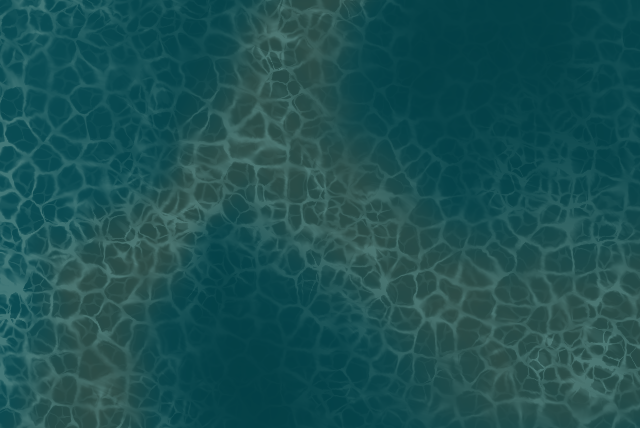
Give the GLSL for this texture, as a Shadertoy shader.

```glsl
const vec3 DEEP = vec3(0.012, 0.250, 0.275);
const vec3 TEAL = vec3(0.040, 0.305, 0.335);
const vec3 SAND = vec3(0.180, 0.300, 0.275);
const vec3 FOAM = vec3(0.375, 0.565, 0.550);
const float CELLS = 16.5;        // large cells per canvas height
const float FINE_CELLS = 27.0;
const float FOAM_OPACITY = 0.66;
const float SAND_OPACITY = 0.95;
const float SHORE_WARP = 0.045;
const float JUNCTION_FILL = 0.13;
const mat2 TURN = mat2(0.80, 0.60, -0.60, 0.80);

// Sandbar spine: position and half width
const int SPINE_COUNT = 8;
const vec3 SPINE[SPINE_COUNT] = vec3[](
    vec3(0.17, -0.05, 0.13), vec3(0.21, 0.33, 0.13),
    vec3(0.42, 0.53, 0.07), vec3(0.61, 0.67, 0.12),
    vec3(0.73, 1.03, 0.10), vec3(0.65, 0.63, 0.15),
    vec3(0.93, 0.38, 0.13), vec3(1.20, 0.21, 0.24));
const vec3 SPINE_END = vec3(1.60, 0.23, 0.25);

vec2 hash2(vec2 p) {
    vec3 q = fract(p.xyx * vec3(0.1031, 0.1030, 0.0973));
    q += dot(q, q.yzx + 33.33);
    return fract((q.xx + q.yz) * q.zy);
}

// Layered, rotated sines, roughly -1 to 1
float waves(vec2 p) {
    float sum = 0.0, amp = 0.5;
    for (int i = 0; i < 5; i++) {
        p = TURN * p * 1.65 + 0.8 * sin(p.yx) + 1.7;
        sum += amp * sin(p.x) * cos(p.y);
        amp *= 0.65;
    }
    return sum * 1.3;
}

vec2 warp(vec2 p) {
    return vec2(waves(p), waves(p + 17.3));
}

// Gap to the cell border, closed early where three cells meet
float cellGap(vec2 p) {
    vec2 cell = floor(p), f = fract(p);
    float near = 8.0, second = 8.0, third = 8.0;
    for (int y = -1; y <= 1; y++)
    for (int x = -1; x <= 1; x++) {
        vec2 o = vec2(x, y);
        float d = length(o + 0.06 + 0.88 * hash2(cell + o) - f);
        third = min(third, max(second, d));
        second = min(second, max(near, d));
        near = min(near, d);
    }
    return max(second - near - JUNCTION_FILL * exp(-5.0 * (third - near)), 0.0);
}

float web(vec2 p, float width) {
    float gap = cellGap(p) / width;
    return 0.8 * exp(-gap * gap) + 0.2 * exp(-gap * 0.8);
}

// Distance to the sandbar spine in units of its half width
float sandDistance(vec2 p) {
    float best = 20.0;
    for (int i = 0; i < SPINE_COUNT; i++) {
        vec3 a = SPINE[i];
        vec3 b = i + 1 < SPINE_COUNT ? SPINE[i + 1] : SPINE_END;
        vec2 ab = b.xy - a.xy;
        float t = clamp(dot(p - a.xy, ab) / dot(ab, ab), 0.0, 1.0);
        best = min(best, length(p - a.xy - ab * t) / mix(a.z, b.z, t));
    }
    return best;
}

float blob(vec2 p, vec2 centre, vec2 radius) {
    vec2 q = (p - centre) / radius;
    return exp(-dot(q, q));
}

void mainImage(out vec4 fragColor, in vec2 fragCoord) {
    vec2 uv = fragCoord / iResolution.y;

    // Shoals and pools
    vec2 shore = uv + SHORE_WARP * warp(uv * 3.0);
    float d = sandDistance(shore);
    float sand = exp(-d * d * d * 0.8);
    float pool = blob(shore, vec2(0.63, 0.16), vec2(0.20, 0.28));
    float left = smoothstep(0.80, 0.0, shore.x) * (1.0 - pool);
    float right = 0.3 * smoothstep(1.25, 1.5, shore.x);
    float clarity = max(max(exp(-d * d * 0.5), left), right);

    // Foam net of two sizes, with ragged widths and frayed edges
    vec2 bent = uv + 0.012 * warp(uv * 9.0) + 0.0035 * warp(uv * 38.0 + 5.0);
    float ragged = clamp(0.5 + 0.7 * waves(uv * 12.0 + 4.0), 0.0, 1.0);
    float coarse = web(bent * CELLS, mix(0.06, 0.20, ragged));
    float fine = web(bent * FINE_CELLS + 31.0, mix(0.06, 0.19, ragged));
    float patches = smoothstep(-0.3, 0.5, waves(uv * 6.0 + 9.0));
    float net = max(coarse, fine * mix(0.25, 0.85, patches));

    // Torn diagonal wisps and soft smears
    vec2 slant = vec2(uv.x - 0.5 * uv.y, uv.y + 0.55 * uv.x);
    float streak = waves(slant * vec2(16.0, 38.0));
    float wisps = smoothstep(0.1, 0.8, streak) * patches;
    float foam = net * (0.8 + 0.35 * streak) + 0.36 * wisps;
    foam *= 0.85 + 0.45 * waves(uv * 4.0 + 23.0);

    vec3 color = mix(DEEP, TEAL, clamp(0.85 * clarity + 0.06 * ragged, 0.0, 1.0));
    color = mix(color, SAND, SAND_OPACITY * sand * (0.85 + 0.15 * ragged));
    float opacity = FOAM_OPACITY * (0.04 + 0.96 * clarity);
    color = mix(color, FOAM, opacity * clamp(foam, 0.0, 1.0));
    fragColor = vec4(color, 1.0);
}
```
